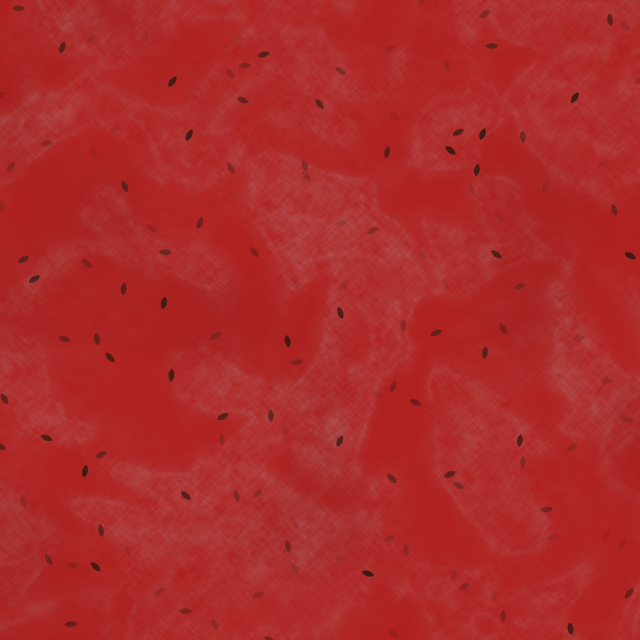
Write a WebGL 1 fragment shader that draws this texture.

```glsl
precision highp float;
// Red melon flesh: a flat red ground under pale, misty fibres that follow the
// contours of warped value noise, with small lens-shaped seeds sunk at varying
// depths. Seeds are scattered by a jittered grid.

#define FLESH vec3(0.685, 0.125, 0.120)
#define MIST vec3(0.700, 0.425, 0.430)
#define SEED vec3(0.205, 0.105, 0.070)
#define SEED_CELLS 8.0
#define SEED_HALF vec2(0.0106, 0.0044)
#define BLOB_SCALE 12.0
#define WARP 1.7
#define RINGS 24.0
#define MIST_GAIN 1.0
#define GRAIN 2.5
#define SHADE 0.04

uniform vec2 u_resolution;

float hash(vec2 p) {
  vec3 q = fract(p.xyx * 0.1031);
  q += dot(q, q.yzx + 33.33);
  return fract((q.x + q.y) * q.z);
}

float noise(vec2 p) {
  vec2 cell = floor(p);
  vec2 f = fract(p);
  f = f * f * (3.0 - 2.0 * f);
  float low = mix(hash(cell), hash(cell + vec2(1.0, 0.0)), f.x);
  float high = mix(hash(cell + vec2(0.0, 1.0)), hash(cell + 1.0), f.x);
  return mix(low, high, f.y);
}

float fbm(vec2 p) {
  float sum = 0.0;
  float weight = 0.5;
  for (int i = 0; i < 4; i++) {
    sum += weight * noise(p);
    p = p * 2.03 + 17.3;
    weight *= 0.5;
  }
  return sum / 0.9375;
}

// Fine diagonal fibres crossing each other, over soft puffs; centred on zero
float fibres(vec2 p) {
  vec2 d = vec2(p.x + p.y, p.x - p.y) * 0.7071;
  float weave = 0.5 * (noise(d * vec2(80.0, 290.0)) + noise(d * vec2(290.0, 80.0) + 41.0));
  float puffs = fbm(p * 38.0 + 9.0);
  return 0.5 * weave + 0.6 * puffs - 0.55;
}

// Density of the pale mist: broad patches edged by contour lines
float mistDensity(vec2 p) {
  vec2 q = p * BLOB_SCALE + 5.0;
  vec2 bend = vec2(noise(q * 0.6 + 31.0), noise(q * 0.6 + 73.0)) - 0.5;
  q += WARP * bend;
  float level = 0.75 * noise(q) + 0.25 * noise(q * 2.1 + 11.0);
  float body = smoothstep(0.18, 0.62, level);
  float ring = 0.5 + 0.5 * cos(level * RINGS);
  float broad = smoothstep(0.2, 0.8, noise(p * 4.5 + 57.0));
  float density = body * (0.10 + 0.11 * broad + 0.11 * ring * ring) + 0.025;
  return MIST_GAIN * density * max(0.0, 1.0 + GRAIN * fibres(p));
}

// Coverage of one blunt-ended seed centred at the origin
float seedCover(vec2 p, float angle, float soft) {
  float c = cos(angle);
  float s = sin(angle);
  p = vec2(c * p.x + s * p.y, c * p.y - s * p.x);
  float t = abs(p.x) / SEED_HALF.x;
  float d = abs(p.y) - SEED_HALF.y * (1.0 - t * t);
  d = max(d, abs(p.x) - SEED_HALF.x * 0.88);
  return 1.0 - smoothstep(-soft, soft, d);
}

// Combined opacity of all seeds near p
float seeds(vec2 p, float soft) {
  vec2 home = floor(p * SEED_CELLS);
  float clear = 1.0;
  for (int y = -1; y <= 1; y++) {
    for (int x = -1; x <= 1; x++) {
      for (int k = 0; k < 2; k++) {
        vec2 cell = home + vec2(float(x), float(y));
        vec2 id = cell + 37.0 * float(k) + 101.0;
        vec2 spot = cell + vec2(hash(id), hash(id + 211.0));
        float angle = 6.2832 * hash(id + 307.0);
        float depth = mix(0.10, 0.95, pow(hash(id + 419.0), 1.4));
        clear *= 1.0 - depth * seedCover(p - spot / SEED_CELLS, angle, soft);
      }
    }
  }
  return 1.0 - clear;
}

void main() {
  vec2 p = gl_FragCoord.xy / u_resolution.y;
  float soft = max(0.8 / u_resolution.y, 0.0006);
  vec3 colour = mix(FLESH, MIST, clamp(mistDensity(p), 0.0, 1.0));
  colour *= 1.0 - SHADE * smoothstep(0.5, 0.95, noise(p * 6.0 + 83.0));
  colour = mix(colour, SEED, seeds(p, soft));
  gl_FragColor = vec4(colour, 1.0);
}
```
